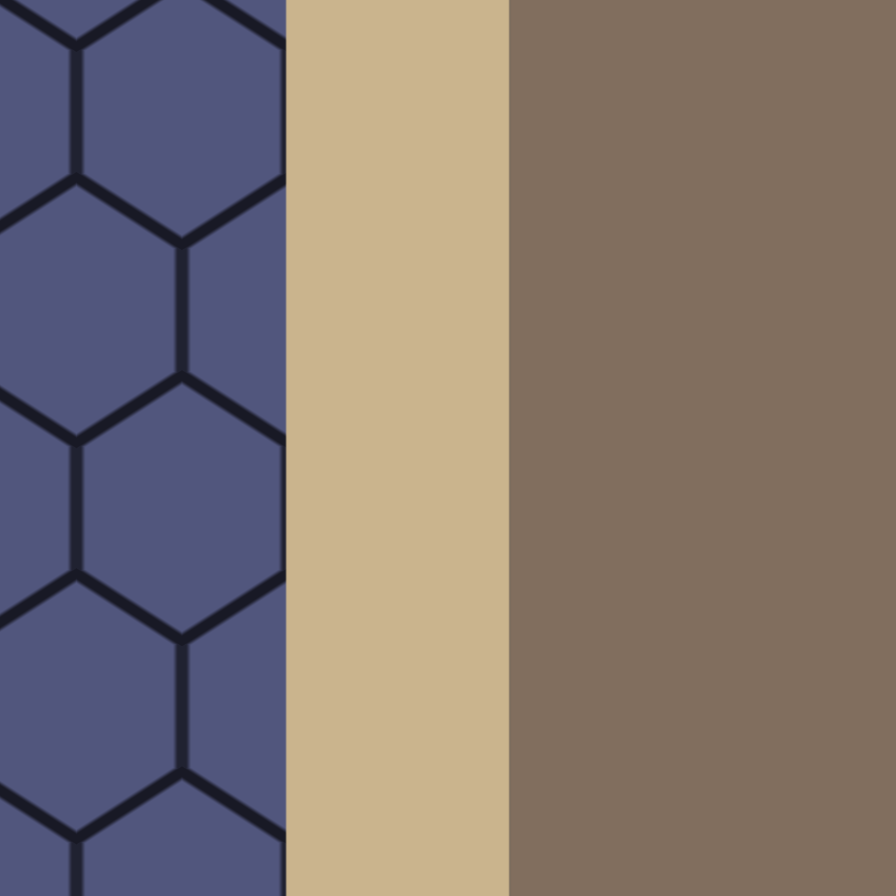
Reproduce this pattern procedurally as a WebGL 1 fragment shader.

```glsl
precision highp float;

uniform vec2 u_resolution;

const vec3 SLATE = vec3(0.318, 0.337, 0.490);
const vec3 INK = vec3(0.095, 0.098, 0.145);
const vec3 SAND = vec3(0.792, 0.706, 0.553);
const vec3 UMBER = vec3(0.506, 0.431, 0.367);
const vec3 SEAM = vec3(0.430, 0.400, 0.360);

// Distances inward from a hexagon's upright and slanted sides
vec2 hexSides(vec2 p, float halfWidth, float halfEdge, float rise) {
  p = abs(p);
  vec2 slantNormal = normalize(vec2(rise, halfWidth));
  float slant = dot(slantNormal, vec2(0.0, halfEdge + rise) - p);
  return vec2(halfWidth - p.x, slant);
}

vec2 repeatCell(vec2 p, vec2 period) {
  return p - period * floor(p / period + 0.5);
}

// Two interleaved grids of cells form the honeycomb
vec2 honeycomb(vec2 p, float halfWidth, float halfEdge, float rise) {
  vec2 period = 2.0 * vec2(halfWidth, 2.0 * halfEdge + rise);
  vec2 a = hexSides(repeatCell(p, period), halfWidth, halfEdge, rise);
  vec2 b = hexSides(repeatCell(p - 0.5 * period, period), halfWidth, halfEdge, rise);
  return min(a.x, a.y) > min(b.x, b.y) ? a : b;
}

float stroke(float d, float halfWidth, float softness) {
  return 1.0 - smoothstep(halfWidth - softness, halfWidth + softness, d);
}

float rightOf(float x, float edge, float softness) {
  return smoothstep(edge - softness, edge + softness, x);
}

void main() {
  vec2 uv = gl_FragCoord.xy / u_resolution;
  float soft = max(0.0015, 0.75 / u_resolution.x);

  // Tiled field
  vec2 sides = honeycomb(uv - vec2(0.2031, 0.875), 0.1178, 0.0729, 0.0753);
  float upright = 0.86 * stroke(sides.x, 0.0075, 0.0035);
  float slanted = stroke(sides.y, 0.0070, 0.0030);
  vec3 color = mix(SLATE, INK, max(upright, slanted));

  // Plain bands with a thin seam
  color = mix(color, SAND, rightOf(uv.x, 0.3193, soft));
  color = mix(color, UMBER, rightOf(uv.x, 0.5684, soft));
  color = mix(color, SEAM, 0.5 * stroke(abs(uv.x - 0.5692), 0.0008, soft));

  gl_FragColor = vec4(color, 1.0);
}
```
